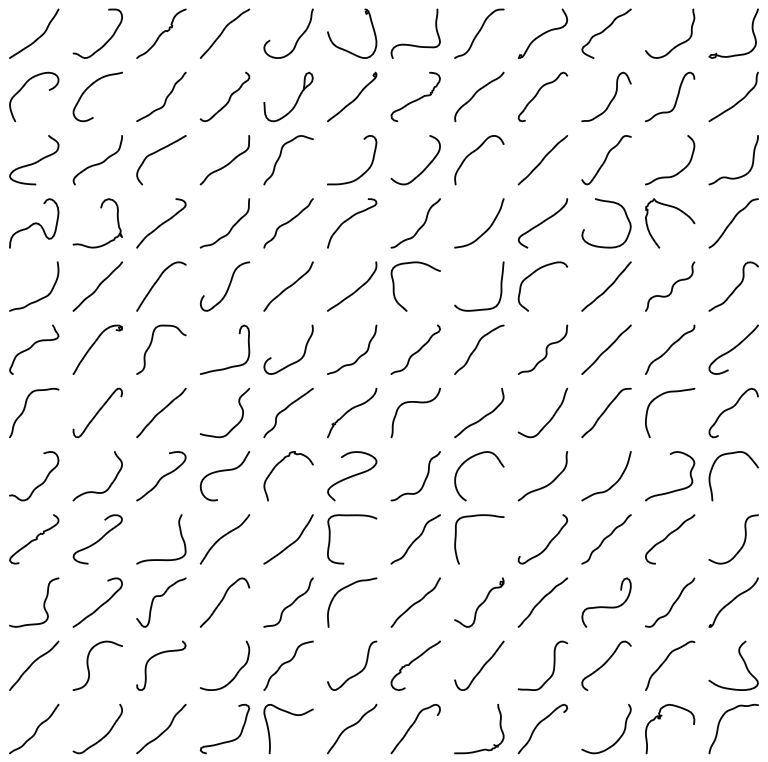
This pattern is drawn by a WebGL 2 fragment shader. Its source:

```glsl
#version 300 es
precision highp float;
// A 12 by 12 sheet of thin ink strokes, no two alike. Each stroke is a walk whose
// heading turns by random bends, hooks, curls and gradient noise; the walk is then
// stretched to fill its square and drawn as distance to a polyline.

uniform vec2 u_resolution;
out vec4 fragColor;

// Layout, in units of the canvas width
const vec2 GRID = vec2(12.0);
const float ASPECT = 508.0 / 512.0;
const vec2 MARGIN = vec2(0.0130, 0.0113);
const vec2 PITCH = vec2(0.0828, 0.0823);
const float BOX = 0.0632;
const float LINE_WIDTH = 0.0024;

// Stroke character: turns in radians, chances from 0 to 1
const int STEPS = 32;
const float BASE_HEADING = 0.785;
const float BEND = 2.3;
const float HOOK = 3.2;
const float WOBBLE = 2.2;
const float CURL_TURN = 7.5;
const float CURL_CHANCE = 0.07;
const float KINK_TURN = 7.0;
const float KINK_CHANCE = 0.04;

const vec3 PAPER = vec3(1.0);
const vec3 INK = vec3(0.02);

// Random value from 0 to 1 for a cell and a channel
float rnd(vec2 cell, float channel) {
    vec3 p = fract(vec3(cell, channel + 3.0) * vec3(0.1031, 0.1130, 0.0973));
    p += dot(p, p.yzx + 33.33);
    return fract((p.x + p.y) * p.z);
}

// Signed random value, mostly small and sometimes near one
float heavyTail(vec2 cell, float channel, float power) {
    float r = 2.0 * rnd(cell, channel) - 1.0;
    return sign(r) * pow(abs(r), power);
}

// Gradient noise along one axis
float gradientNoise(vec2 cell, float x) {
    float i = floor(x), f = x - i;
    float a = (2.0 * rnd(cell, 40.0 + i) - 1.0) * f;
    float b = (2.0 * rnd(cell, 41.0 + i) - 1.0) * (f - 1.0);
    return mix(a, b, f * f * f * (f * (f * 6.0 - 15.0) + 10.0));
}

float segmentDistance(vec2 p, vec2 a, vec2 b) {
    vec2 ab = b - a, ap = p - a;
    return length(ap - ab * clamp(dot(ap, ab) / max(dot(ab, ab), 1e-9), 0.0, 1.0));
}

// Distance from p to the stroke of a cell; the stroke fills the unit square
float strokeDistance(vec2 p, vec2 cell) {
    float bend = BEND * heavyTail(cell, 1.0, 1.7);
    float bendAt = mix(0.3, 0.7, rnd(cell, 2.0));
    float bendSpan = mix(0.06, 0.6, rnd(cell, 3.0));
    float startHook = HOOK * heavyTail(cell, 4.0, 3.0);
    float endHook = HOOK * heavyTail(cell, 5.0, 2.5);
    float hookSpan = mix(0.15, 0.4, rnd(cell, 6.0));
    float wobble = mix(0.5, WOBBLE, pow(rnd(cell, 7.0), 2.0));
    float curl = step(rnd(cell, 8.0), CURL_CHANCE) * CURL_TURN * sign(bend);
    bool curlAtStart = rnd(cell, 9.0) < 0.5;
    float curlSpeed = mix(0.3, 0.9, rnd(cell, 10.0));
    float kink = step(rnd(cell, 11.0), KINK_CHANCE);

    // Walk the stroke and find its bounds
    vec2 points[STEPS + 1];
    vec2 pos = vec2(0.0), low = pos, high = pos;
    points[0] = pos;
    for (int i = 0; i < STEPS; i++) {
        float t = (float(i) + 0.5) / float(STEPS);
        float curlZone = smoothstep(0.74, 1.0, curlAtStart ? 1.0 - t : t);
        float kinkZone = kink * (1.0 - smoothstep(0.08, 0.2, abs(t - bendAt)));
        float heading = BASE_HEADING
            + bend * (smoothstep(-bendSpan, bendSpan, t - bendAt) - 0.5)
            + startHook * (1.0 - smoothstep(0.0, hookSpan, t))
            + endHook * smoothstep(1.0 - hookSpan, 1.0, t)
            + wobble * gradientNoise(cell, t * 5.0)
            + curl * curlZone
            + KINK_TURN * kinkZone * gradientNoise(cell, t * 15.0 + 8.0);
        float slow = curl != 0.0 ? smoothstep(0.0, 0.1, curlZone) : 0.0;
        float speed = mix(1.0, curlSpeed, slow) * mix(1.0, 0.5, kinkZone);
        pos += speed * vec2(cos(heading), sin(heading));
        low = min(low, pos);
        high = max(high, pos);
        points[i + 1] = pos;
    }

    // Stretch to the unit square and measure
    vec2 scale = 1.0 / max(high - low, vec2(1e-3));
    float d = 1e3;
    for (int i = 0; i < STEPS; i++) {
        d = min(d, segmentDistance(p, (points[i] - low) * scale, (points[i + 1] - low) * scale));
    }
    return d;
}

void main() {
    vec2 p = gl_FragCoord.xy / u_resolution * vec2(1.0, ASPECT) - MARGIN;
    vec2 gap = PITCH - BOX;
    vec2 cell = clamp(floor((p + 0.5 * gap) / PITCH), vec2(0.0), GRID - 1.0);
    float d = strokeDistance((p - cell * PITCH) / BOX, cell) * BOX;

    float pixel = 1.0 / u_resolution.x;
    float cover = clamp(0.5 + (0.5 * LINE_WIDTH - d) / pixel, 0.0, 1.0);
    fragColor = vec4(mix(PAPER, INK, cover), 1.0);
}
```
